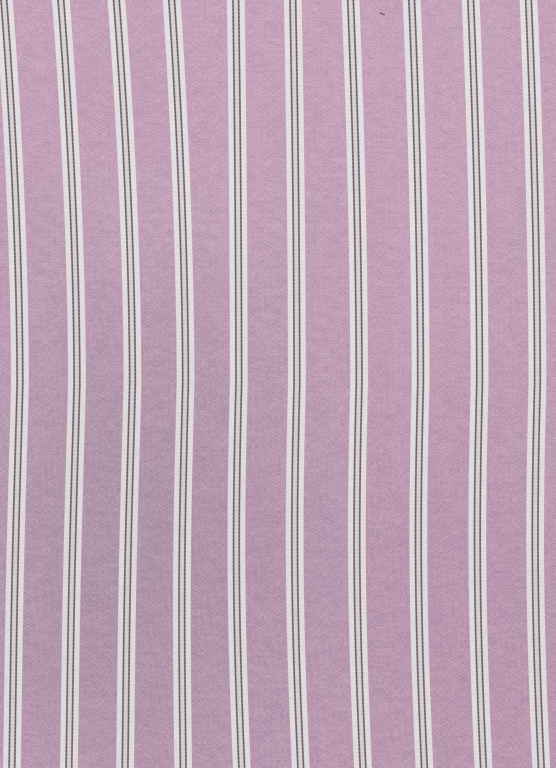
Write a Shadertoy shader that draws this texture.

```glsl
// Striped twill shirting: mauve cloth with white bands, each holding two dark threads.
// Bands are indexed by rounding, bent by a smooth drape function, then covered
// with a fine diagonal weave, thread noise and broad soft shading.

const float PERIOD = 0.1034;      // band spacing, in canvas widths
const float FIRST_BAND = 0.036;   // centre of the leftmost band at mid height
const float BAND_HALF = 0.0160;   // half width of the white band
const float THREAD_OFFSET = 0.0051;
const float THREAD_HALF = 0.0015;
const float WEAVE_COUNT = 370.0;  // thread cells across the canvas
const float TWILL_COUNT = 150.0;  // diagonal ribs across the canvas

const vec3 MAUVE_LIGHT = vec3(0.80, 0.67, 0.76);
const vec3 MAUVE_DEEP = vec3(0.67, 0.54, 0.64);
const vec3 WHITE = vec3(0.90, 0.88, 0.89);
const vec3 THREAD_DARK = vec3(0.38, 0.33, 0.35);

float hash(vec2 p) {
    return fract(sin(dot(p, vec2(127.1, 311.7))) * 43758.5453);
}

float noise(vec2 p) {
    vec2 i = floor(p), f = fract(p);
    f = f * f * (3.0 - 2.0 * f);
    return mix(mix(hash(i), hash(i + vec2(1, 0)), f.x),
               mix(hash(i + vec2(0, 1)), hash(i + vec2(1, 1)), f.x), f.y);
}

float bump(float x, float centre, float width) {
    float d = (x - centre) / width;
    return exp(-d * d);
}

// Sideways shift of the cloth at position u across and v up
float drape(float u, float v) {
    float t = 2.0 * v - 1.0;
    float up = max(t, 0.0), down = max(-t, 0.0);
    float topShift = mix(-0.029, -0.016, smoothstep(0.3, 0.7, u))
                   + 0.0215 * bump(u, 0.48, 0.10);
    float bottomShift = mix(-0.0145, 0.007, smoothstep(0.2, 0.5, u));
    return -0.021 * bump(u, 0.49, 0.20) + topShift * pow(up, 1.8)
         + bottomShift * down * down - 0.0054 * sin(3.14159 * down);
}

// Soft coverage of a line with the given half width
float cover(float dist, float halfWidth, float soft) {
    return 1.0 - smoothstep(halfWidth - soft, halfWidth + soft, dist);
}

float segmentDistance(vec2 p, vec2 a, vec2 b) {
    vec2 d = b - a;
    return length(p - a - d * clamp(dot(p - a, d) / dot(d, d), 0.0, 1.0));
}

void mainImage(out vec4 fragColor, in vec2 fragCoord) {
    vec2 uv = fragCoord / iResolution.xy;
    vec2 p = fragCoord / iResolution.x;
    float soft = 0.75 / iResolution.x;

    // Nearest band and signed distance to its bent centre line
    float index = round((uv.x - drape(uv.x, uv.y) - FIRST_BAND) / PERIOD);
    float bandX = FIRST_BAND + index * PERIOD;
    float x = uv.x - bandX - drape(bandX, uv.y);

    // Weave: diagonal ribs, fine grain and slubs
    float twill = sin(6.28318 * TWILL_COUNT * (p.y + 0.6 * p.x));
    float grain = hash(floor(p * WEAVE_COUNT)) - 0.5;
    float slub = noise(p * vec2(60.0, 170.0)) - 0.5;
    float weave = 0.10 * twill + 0.42 * grain + 0.25 * slub;

    // Broad shading: lighter above, a greyer hollow at lower left
    float hollow = bump(uv.x, 0.20, 0.28) * bump(uv.y, 0.32, 0.30);
    float shade = 0.26 + 0.32 * (1.0 - smoothstep(0.15, 0.95, uv.y))
                + 0.22 * hollow + 0.12 * (noise(p * 5.0) - 0.5);
    vec3 color = mix(MAUVE_LIGHT, MAUVE_DEEP, shade + weave);
    color = mix(color, vec3(dot(color, vec3(0.3, 0.6, 0.1))), 0.22 * hollow);

    // White band and its pair of broken dark threads
    vec3 white = WHITE * (1.0 - 0.05 * shade + 0.06 * weave);
    color = mix(color, white, cover(abs(x), BAND_HALF, soft));
    float threads = cover(abs(abs(x) - THREAD_OFFSET), THREAD_HALF, soft);
    float between = cover(abs(x), THREAD_OFFSET, soft);
    color *= 1.0 - 0.05 * between;
    color = mix(color, THREAD_DARK, threads * (0.86 + 0.14 * twill));

    // One loose fleck of lint near the top
    float fleck = segmentDistance(p, vec2(0.684, 1.358), vec2(0.691, 1.355));
    color = mix(color, THREAD_DARK, 0.8 * cover(fleck, 0.0014, soft));

    fragColor = vec4(clamp(color, 0.0, 1.0), 1.0);
}
```
